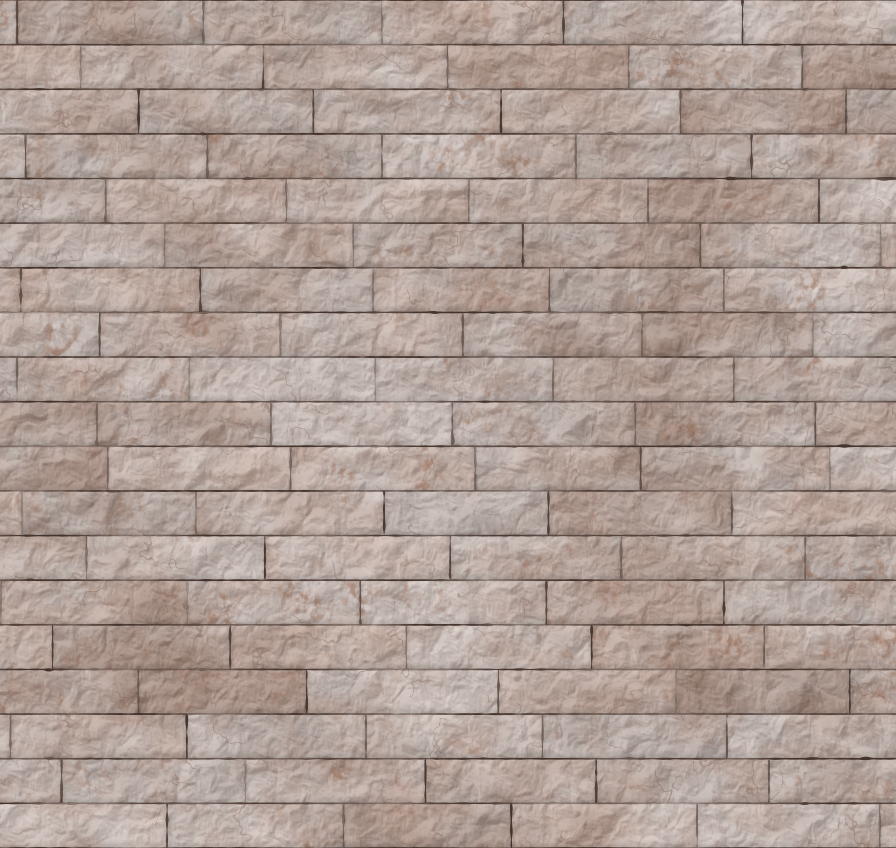
Write a Shadertoy shader that draws this texture.

```glsl
// Wall of split-face limestone: 19 staggered courses of long, thin, pinkish bricks.

vec2 hash2(vec2 p) {
    vec3 q = fract(p.xyx * vec3(0.1031, 0.1030, 0.0973));
    q += dot(q, q.yzx + 33.33);
    return fract((q.xx + q.yz) * q.zy);
}

float cornerSlope(vec2 cell, vec2 corner, vec2 f) {
    float angle = 6.2832 * hash2(cell + corner).x;
    return dot(vec2(cos(angle), sin(angle)), f - corner);
}

// Gradient noise, roughly -0.7 to 0.7
float noise(vec2 p) {
    vec2 i = floor(p), f = p - i;
    vec2 u = f * f * f * (f * (f * 6.0 - 15.0) + 10.0);
    return mix(mix(cornerSlope(i, vec2(0, 0), f), cornerSlope(i, vec2(1, 0), f), u.x),
               mix(cornerSlope(i, vec2(0, 1), f), cornerSlope(i, vec2(1, 1), f), u.x), u.y);
}

float fbm(vec2 p) {
    float sum = 0.0, amp = 1.0;
    for (int i = 0; i < 4; i++) {
        sum += amp * noise(p);
        p = mat2(1.6, 1.2, -1.2, 1.6) * p + 17.3;
        amp *= 0.5;
    }
    return sum;
}

// Height of the broken stone face: billows with sharp creases
float stoneHeight(vec2 p) {
    p += 0.2 * vec2(noise(p * 1.7), noise(p * 1.7 + 41.7));
    float sum = 0.0, amp = 0.8;
    for (int i = 0; i < 5; i++) {
        float n = noise(p);
        sum += amp * mix(n, abs(n), 0.6);
        p = mat2(1.5, 1.3, -1.3, 1.5) * p + 9.1;
        amp *= 0.5;
    }
    return sum;
}

void mainImage(out vec4 fragColor, in vec2 fragCoord) {
    vec2 uv = fragCoord / iResolution.xy;
    float brickWidth = 19.0 / 5.0 * iResolution.x / iResolution.y;
    vec2 p = uv * vec2(5.0 * brickWidth, 19.0);   // one unit = one course height
    float pixel = 19.0 / iResolution.y;

    // Courses, with slightly uneven brick lengths
    float row = floor(p.y);
    float fy = p.y - row;
    float x = uv.x * 5.0 + fract(row * 0.382 + 0.35 * hash2(vec2(row, 3.0)).x);
    float joint = floor(x + 0.5);
    vec2 jointRnd = hash2(vec2(joint + 11.0, row * 3.7 + 5.0));
    float side = x - joint - 0.09 * (jointRnd.x - 0.5);
    float brick = side < 0.0 ? joint - 1.0 : joint;
    vec2 rnd = hash2(vec2(brick * 5.3 + 2.0, row * 7.1 + 19.0));
    vec2 tone = hash2(rnd * 91.0 + row);

    // Each brick gets its own piece of stone
    vec2 s = p + floor(rnd * 60.0) * 7.0;

    // Relief lit from the upper left
    vec2 toLight = vec2(-0.035, 0.05);
    float slope = (stoneHeight(s * 1.2) - stoneHeight((s + toLight) * 1.2)) / 0.061;
    float light = clamp(0.058 * slope, -0.12, 0.055);

    // Mottled pink and pale grey stone, with broad darker and lighter areas
    float mottle = fbm(s * vec2(0.6, 0.9) + 5.0);
    float wall = noise(p * 0.17 + 3.0) + 0.6 * noise(p * 0.4 + 47.0);
    vec3 col = mix(vec3(0.685, 0.595, 0.552), vec3(0.738, 0.695, 0.677),
                   clamp(0.54 + 0.75 * mottle + 0.7 * (tone.x - 0.5) + 0.5 * wall, 0.0, 1.0));
    col += 0.06 * (tone.y - 0.5) + 0.045 * wall;
    col += 0.07 * clamp(fbm(s * vec2(0.8, 1.2) + 71.0), -0.9, 0.5);
    col += 0.02 * fbm(s * 6.0);
    col += light * vec3(0.96, 1.0, 1.02);

    // Faint rusty stains broken into flecks, stronger on some bricks
    float rust = smoothstep(0.1, 0.8, fbm(s * 0.9 + 83.0) + 0.5 * (rnd.y - 0.5));
    rust *= smoothstep(-0.2, 0.6, fbm(s * vec2(5.0, 4.0) + 31.0));
    col = mix(col, vec3(0.58, 0.41, 0.32), 0.6 * rust);

    // Short hairline cracks
    float crack = 1.0 - smoothstep(0.0, 0.03 + pixel * 0.5, abs(fbm(s * 0.9 + 57.0)));
    crack *= smoothstep(0.0, 0.4, noise(s * 1.1 + 23.0));
    col = mix(col, vec3(0.50, 0.39, 0.34), 0.4 * crack);

    // Ragged edges: bright upper lip, shaded lower edge and ends
    float wobble = 0.03 * noise(p * 4.0);
    float edgeY = min(fy, 1.0 - fy) + wobble * 0.5;
    float edgeX = abs(side) * brickWidth + wobble;
    col += 0.015 * smoothstep(0.25, 0.08, 1.0 - fy);
    col *= 1.0 - 0.10 * smoothstep(0.2, 0.0, fy) - 0.07 * smoothstep(0.14, 0.0, edgeX);

    // Thin joints that fade in places and open up slightly at chipped spots
    float halfWidth = 0.019 + 0.03 * smoothstep(0.35, 0.65, noise(p * vec2(2.3, 2.7) + 13.0));
    float across = 1.0 - smoothstep(halfWidth - 0.6 * pixel, halfWidth + 0.6 * pixel, edgeY);
    float upright = 1.0 - smoothstep(halfWidth - 0.6 * pixel, halfWidth + 0.6 * pixel, edgeX);
    across *= clamp(0.72 + 0.9 * noise(vec2(p.x * 0.5, floor(p.y + 0.5) * 3.3)), 0.3, 1.0);
    upright *= mix(0.25, 1.0, jointRnd.y);
    col = mix(col, vec3(0.27, 0.205, 0.175), max(across, upright));

    fragColor = vec4(clamp(col, 0.0, 1.0), 1.0);
}
```
